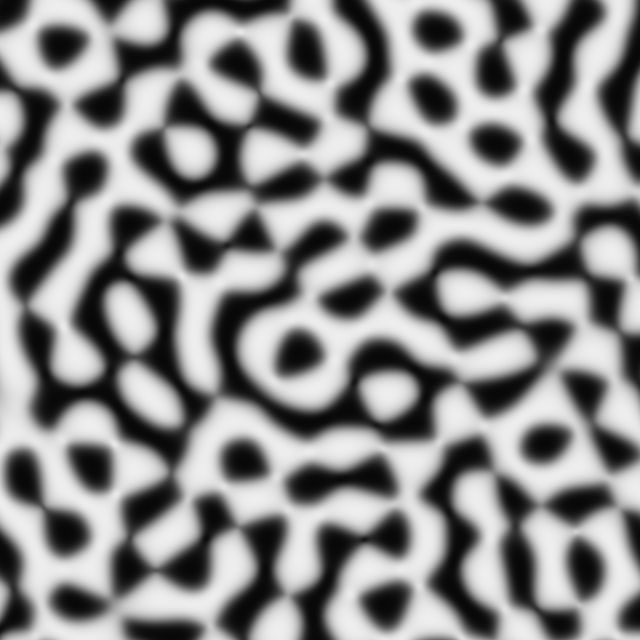
Write a WebGL 1 fragment shader that draws this pattern.

```glsl
precision highp float;
// Soft black labyrinth of worms and dots on a pale ground.
uniform vec2 u_resolution;

const float PI = 3.14159265;
const int WAVES = 28;

float hash(float n) {
  return fract(sin(n * 12.9898 + 4.1) * 4375.85);
}

// Sum of sines of similar wavelength in all directions:
// x is the height, yz its slope in units of the mean wave number.
vec3 waveField(vec2 p, float cycles) {
  vec3 field = vec3(0.0);
  for (int i = 0; i < WAVES; i++) {
    float n = float(i);
    float angle = PI * (n + hash(n + 0.3)) / float(WAVES);
    float stretch = 0.88 + 0.24 * hash(n + 40.7);
    vec2 dir = stretch * vec2(cos(angle), sin(angle));
    float phase = 2.0 * PI * (cycles * dot(p, dir) + hash(n + 80.1));
    field += vec3(cos(phase), -sin(phase) * dir);
  }
  return field * sqrt(2.0 / float(WAVES));
}

void main() {
  vec2 p = gl_FragCoord.xy / min(u_resolution.x, u_resolution.y);
  vec3 field = waveField(p, 10.3);

  // A small lift parts the dark worms from each other.
  field.x += 0.12;

  // Dividing by the local amplitude evens out stroke width and contrast;
  // the added term keeps weak junctions grey and soft.
  float ridge = field.x / sqrt(dot(field, field) + 0.07);

  // Tone curve: deep, narrow blacks and broad, soft whites.
  float tone = 0.53 + 0.44 * ridge - 0.07 * ridge * ridge;
  float grey = mix(0.03, 0.96, smoothstep(0.0, 1.0, tone));
  gl_FragColor = vec4(vec3(grey), 1.0);
}
```
